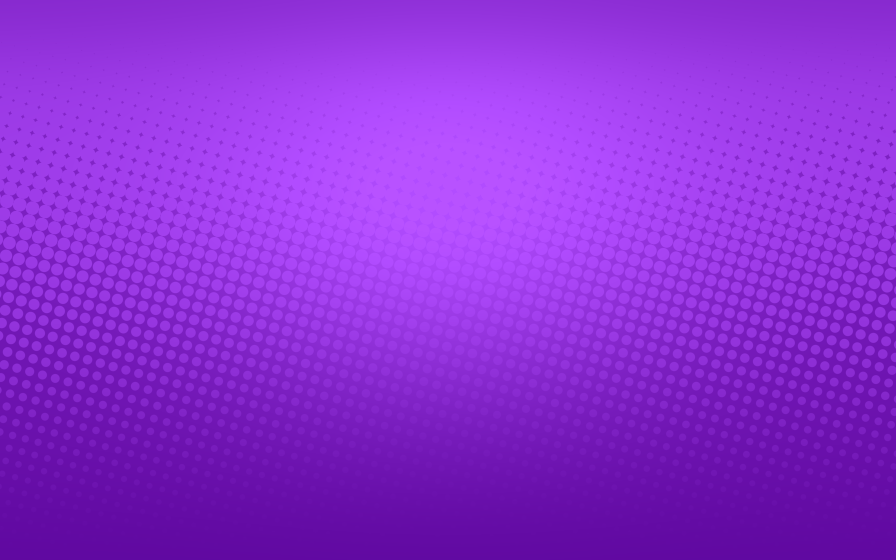
This background is drawn by a Shadertoy shader. Its source:

```glsl
// Violet backdrop with a soft central glow and a tilted halftone dot screen.
#define DEEP_VIOLET vec3(0.36, 0.02, 0.61)
#define BRIGHT_VIOLET vec3(0.72, 0.32, 1.03)
#define DOT_PITCH 0.0236
#define DOT_ANGLE 0.262
#define DOT_ORIGIN vec2(-0.727, 0.502)
#define DOT_CONTRAST 0.37
#define GLOW_CENTER vec2(0.0, 0.6)
#define GLOW_FALLOFF vec2(5.2, 9.0)
#define GLOW_STRENGTH 0.38
#define TOP_SHADE 0.22

// Smooth brightness: vertical ramp, shaded top and elliptical glow.
float backdropTone(vec2 p) {
    float ramp = 0.04 + 0.64 * smoothstep(-0.04, 0.76, p.y);
    float shade = TOP_SHADE * smoothstep(0.8, 1.04, p.y);
    vec2 d = p - GLOW_CENTER;
    float glow = GLOW_STRENGTH * exp(-dot(GLOW_FALLOFF, d * d));
    return ramp - shade + glow;
}

// Coverage of a round dot in each cell of the tilted grid.
float dotMask(vec2 p, float radius) {
    float c = cos(DOT_ANGLE), s = sin(DOT_ANGLE);
    vec2 q = p - DOT_ORIGIN;
    vec2 grid = vec2(c * q.x - s * q.y, s * q.x + c * q.y) / DOT_PITCH;
    vec2 cell = fract(grid + 0.5) - 0.5;
    float blur = 0.7 / (iResolution.y * DOT_PITCH);
    return 1.0 - smoothstep(-blur, blur, length(cell) - radius);
}

void mainImage(out vec4 fragColor, in vec2 fragCoord) {
    // Height is one unit; x is zero at the middle.
    vec2 p = vec2(fragCoord.x - 0.5 * iResolution.x, fragCoord.y) / iResolution.y;

    // Dots swell upward until only small dark gaps remain.
    float radius = 0.146 + 0.59 * p.y;
    float meanCover = smoothstep(0.05, 0.68, radius);

    // The screen fades at top, bottom and within the glow.
    float fade = smoothstep(0.0, 0.45, p.y) * (1.0 - smoothstep(0.72, 1.0, p.y));
    fade *= 1.0 - 0.75 * exp(-6.0 * p.x * p.x);

    float tone = backdropTone(p);
    tone += DOT_CONTRAST * fade * (dotMask(p, radius) - meanCover);
    vec3 color = mix(DEEP_VIOLET, BRIGHT_VIOLET, clamp(tone, 0.0, 1.0));
    fragColor = vec4(min(color, 1.0), 1.0);
}
```
